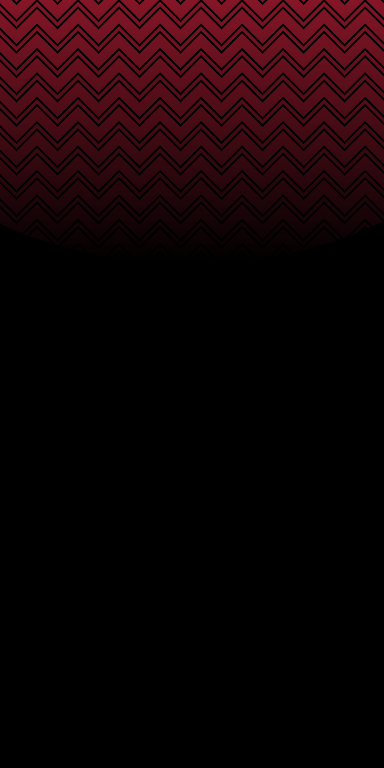
This background is drawn by a Shadertoy shader. Its source:

```glsl
#define GLOW_COLOR vec3(0.52, 0.085, 0.152)
#define FADE_DEPTH 0.683
#define DOME_CENTER vec2(0.492, 0.0)
#define DOME_RADII vec2(0.925, 0.688)
#define ZIGZAG_WIDTH 0.1068
#define PEAK_X 0.0964
#define ROW_HEIGHT 0.0635
#define ROW_OFFSET 0.001
#define LINE_GAP 0.0187
#define LINE_HALF 0.0035

// Distance to the nearest repeat of a line at the given offset
float repeatedDistance(float x, float offset, float period) {
    return abs(fract((x - offset) / period + 0.5) - 0.5) * period;
}

float lineMask(float dist, float pixel) {
    return 1.0 - smoothstep(LINE_HALF - 0.7 * pixel, LINE_HALF + 0.7 * pixel, dist);
}

// Paired chevron lines with slopes of 45 degrees
float chevrons(vec2 p, float pixel) {
    float slope = repeatedDistance(p.x, PEAK_X, ZIGZAG_WIDTH);
    float height = p.y - slope;
    float upper = repeatedDistance(height, ROW_OFFSET, ROW_HEIGHT);
    float lower = repeatedDistance(height, ROW_OFFSET + LINE_GAP, ROW_HEIGHT);
    return lineMask(min(upper, lower), pixel);
}

// Elliptical dome hanging from the top edge
float domeMask(vec2 p, float pixel) {
    float dist = (length((p - DOME_CENTER) / DOME_RADII) - 1.0) * DOME_RADII.y;
    return 1.0 - smoothstep(-pixel, pixel, dist);
}

void mainImage(out vec4 fragColor, in vec2 fragCoord) {
    // Canvas widths, with depth measured down from the top
    float pixel = 1.0 / iResolution.x;
    vec2 p = vec2(fragCoord.x, iResolution.y - fragCoord.y) * pixel;

    // Vertical fade, cut by the dome and the dark lines
    float fade = clamp(1.0 - p.y / FADE_DEPTH, 0.0, 1.0);
    vec3 color = GLOW_COLOR * fade * domeMask(p, pixel);
    color *= 1.0 - chevrons(p, pixel);

    fragColor = vec4(color, 1.0);
}
```
